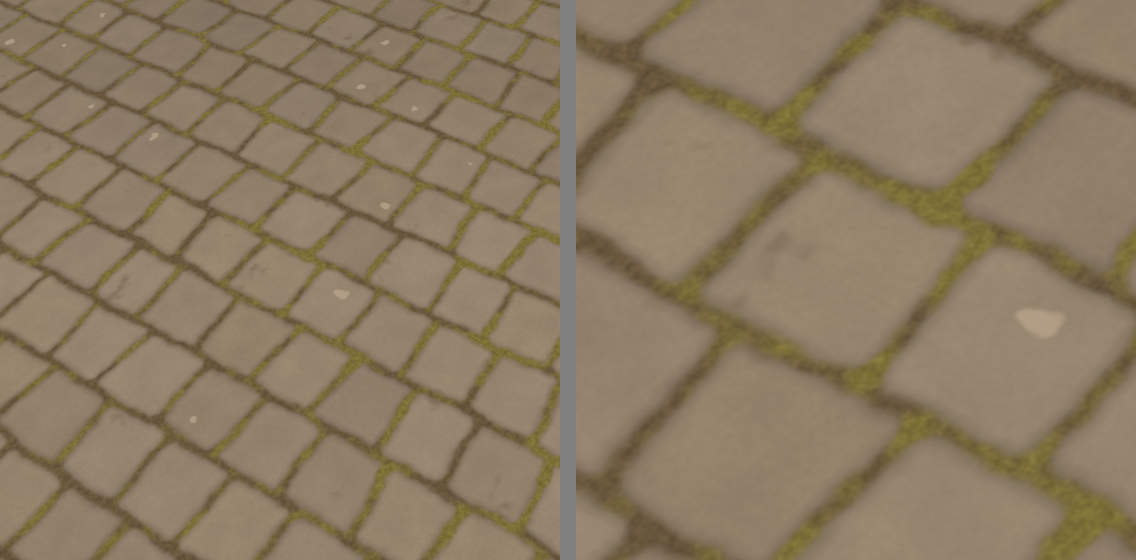
Left: the whole. Right: its middle third, enlarged.
This texture is drawn by a three.js fragment shader. Its source:

```glsl
// Worn sett paving in staggered rows, seen at a slant, with mossy earth joints.
varying vec2 vUv;

// Ground plane seen in perspective
const float HORIZON = 2.406;
const vec2 ROW_SCALE = vec2(7.24, 23.96);
const float ROW_ORIGIN = 12.0;
const float COLUMN_SCALE = 13.3;
const float COLUMN_VANISH = 2.266;

// Layout, in units of one stone
const float ROW_SHIFT = 0.33;
const float FIRST_SHIFT = 0.72;
const float JOINT_HALF = 0.043;
const float CORNER = 0.10;
const float JITTER = 0.13;
const float TILT = 0.10;
const float EDGE_SOFT = 0.035;
const float SPOT_CHANCE = 0.14;

const vec3 STONE = vec3(0.592, 0.525, 0.446);
const vec3 STONE_DARK = vec3(0.545, 0.475, 0.405);
const vec3 STONE_OCHRE = vec3(0.590, 0.520, 0.415);
const vec3 EARTH = vec3(0.405, 0.335, 0.235);
const vec3 MOSS = vec3(0.500, 0.455, 0.215);
const vec3 STAIN = vec3(0.450, 0.365, 0.295);
const vec3 CHIP = vec3(0.740, 0.655, 0.555);

float hash(vec2 p) {
  vec3 q = fract(p.xyx * vec3(0.1031, 0.1030, 0.0973));
  q += dot(q, q.yzx + 33.33);
  return fract((q.x + q.y) * q.z);
}

float corner(vec2 cell, vec2 offset) {
  float a = 6.2832 * hash(cell + 71.7);
  return dot(vec2(cos(a), sin(a)), offset);
}

// Gradient noise, about -0.7 to 0.7
float noise(vec2 p) {
  vec2 i = floor(p), f = fract(p);
  vec2 s = f * f * f * (f * (f * 6.0 - 15.0) + 10.0);
  vec2 e = vec2(1.0, 0.0);
  return mix(mix(corner(i, f), corner(i + e, f - e), s.x),
             mix(corner(i + e.yx, f - e.yx), corner(i + 1.0, f - 1.0), s.x), s.y);
}

float fbm(vec2 p) {
  float sum = 0.0, amp = 0.6;
  for (int i = 0; i < 4; i++) {
    sum += amp * noise(p);
    p = p * 2.03 + 17.3;
    amp *= 0.5;
  }
  return sum;
}

// Irregular position of the joint at the left of a stone
float jointShift(vec2 id, float up) {
  return JITTER * (hash(id + 3.1) - 0.5) + 2.0 * TILT * (hash(id + 8.4) - 0.5) * (up - 0.5);
}

float roundBox(vec2 p, vec2 halfSize, float r) {
  vec2 q = abs(p) - halfSize + r;
  return length(max(q, 0.0)) + min(max(q.x, q.y), 0.0) - r;
}

void main() {
  // Perspective to ground coordinates, with wavering joints
  float depth = HORIZON - vUv.y;
  vec2 ground = vec2(COLUMN_SCALE * (vUv.x - COLUMN_VANISH),
                     dot(ROW_SCALE, vec2(vUv.x, 1.0))) / depth;
  ground.y -= ROW_ORIGIN;
  vec2 g = ground + 0.07 * vec2(noise(ground * 1.6), noise(ground * 1.6 + 40.0))
                  + 0.028 * vec2(noise(ground * 7.0), noise(ground * 7.0 + 90.0));

  // Find the stone, allowing for its moved side joints
  float row = floor(g.y);
  float up = g.y - row;
  float along = g.x - FIRST_SHIFT + ROW_SHIFT * row;
  vec2 id = vec2(floor(along), row);
  if (along < id.x + jointShift(id, up)) id.x -= 1.0;
  else if (along > id.x + 1.0 + jointShift(id + vec2(1.0, 0.0), up)) id.x += 1.0;
  float left = id.x + jointShift(id, up);
  float right = id.x + 1.0 + jointShift(id + vec2(1.0, 0.0), up);
  vec2 local = vec2(along - 0.5 * (left + right), up - 0.5);
  float inset = JOINT_HALF + 0.02 * (hash(id + 5.5) - 0.5);
  float d = roundBox(local, vec2(0.5 * (right - left), 0.5) - inset, CORNER);

  // Stone tone, broad mottling and fine grain
  float tone = hash(id + 21.0);
  float mottle = fbm(ground * 2.3 + id * 3.7);
  float grain = noise(ground * 19.0) + 0.7 * noise(ground * 41.0);
  vec3 stone = mix(STONE, STONE_DARK, 0.75 * tone * tone);
  stone = mix(stone, STONE_OCHRE, 0.55 * hash(id + 47.0));
  stone *= 1.0 + 0.07 * mottle + 0.025 * grain;
  stone *= 1.0 - 0.08 * smoothstep(0.55, 1.0, vUv.y);
  stone *= 1.0 - 0.13 * smoothstep(-0.10, 0.01, d);

  // Brown stains and a few pale chips
  float stain = smoothstep(0.30, 0.52, fbm(ground * 1.3 + 63.0) + 0.12 * noise(ground * 9.0));
  stone = mix(stone, STAIN, 0.55 * stain);
  vec2 chipAt = 0.55 * (vec2(hash(id + 12.0), hash(id + 33.0)) - 0.5);
  float chipSize = mix(0.035, 0.095, hash(id + 54.0));
  float chip = length(local - chipAt) + 0.06 * noise(ground * 11.0);
  chip = 1.0 - smoothstep(chipSize * 0.6, chipSize * 1.2, chip);
  stone = mix(stone, CHIP, 0.7 * chip * step(hash(id + 76.0), SPOT_CHANCE));

  // Earth joints, mossier between neighbours in a row and to the right
  float sideJoint = smoothstep(-0.08, 0.08, abs(local.x) - abs(local.y));
  float growth = fbm(ground * 1.1 + 25.0) + 0.35 * noise(ground * 5.0);
  growth += 0.16 * sideJoint + 0.22 * (vUv.x - 0.5);
  float moss = smoothstep(-0.12, 0.32, growth);
  vec3 joint = mix(EARTH, MOSS, 0.85 * moss);
  joint *= 1.0 + 0.16 * noise(ground * 15.0) + 0.12 * noise(ground * 33.0);
  float creep = 0.045 * smoothstep(0.25, 0.6, growth);
  float cover = smoothstep(-EDGE_SOFT, EDGE_SOFT, d + creep);
  gl_FragColor = vec4(mix(stone, joint, cover), 1.0);
}
```
